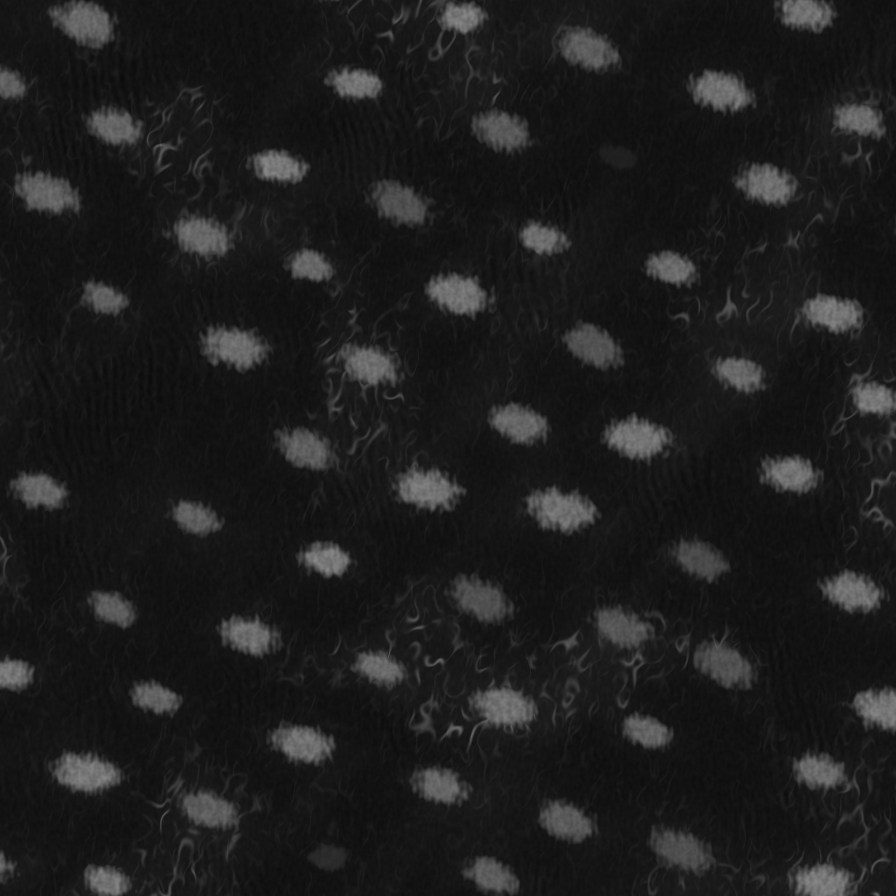
A Shadertoy shader for this texture:

```glsl
// Grey micrograph: soft tilted bright spots on a skewed lattice, with patches of fine threads on dark tissue.

const float BASE_TONE = 0.066;
const float SPOT_TONE = 0.44;
const float THREAD_TONE = 0.27;
const float FAINT_THREAD_TONE = 0.05;
const float HAZE_TONE = 0.04;
const float RIPPLE_TONE = 0.017;
const float GRAIN_TONE = 0.018;
const vec2 LATTICE_A = vec2(-0.099, -0.082);
const vec2 LATTICE_B = vec2(0.154, -0.039);
const vec2 SPOT_RADII = vec2(0.037, 0.0225);
const float SPOT_TILT = -0.28;
const float SPOT_JITTER = 0.26;
const float TAU = 6.2831853;

vec2 hash2(vec2 p) {
    vec3 q = fract(vec3(p.xyx) * vec3(0.1031, 0.1030, 0.0973));
    q += dot(q, q.yzx + 33.33);
    return fract((q.xx + q.yz) * q.zy);
}

mat2 rotation(float angle) {
    float c = cos(angle), s = sin(angle);
    return mat2(c, s, -s, c);
}

float cornerSlope(vec2 cell, vec2 offset) {
    float angle = TAU * hash2(cell + 71.0).x;
    return dot(vec2(cos(angle), sin(angle)), offset);
}

// Gradient noise, roughly -0.7 to 0.7
float noise(vec2 p) {
    vec2 i = floor(p), f = fract(p);
    vec2 u = f * f * f * (f * (f * 6.0 - 15.0) + 10.0);
    vec2 e = vec2(1.0, 0.0);
    return mix(mix(cornerSlope(i, f), cornerSlope(i + e, f - e), u.x),
               mix(cornerSlope(i + e.yx, f - e.yx), cornerSlope(i + 1.0, f - 1.0), u.x), u.y);
}

float fbm(vec2 p) {
    return noise(p) + 0.5 * noise(p * 2.03 + 17.0) + 0.25 * noise(p * 4.1 + 41.0);
}

// Thin crooked lines along the zero crossings of noise, broken into pieces
float threads(vec2 p, vec2 density, float lean) {
    vec2 q = rotation(lean) * p;
    q += 0.008 * vec2(noise(p * 38.0), noise(p * 38.0 + 57.0));
    float line = 1.0 - smoothstep(0.0, 0.19, abs(noise(q * density)));
    float pieces = smoothstep(-0.15, 0.4, noise(q * density * 0.8 + 133.0));
    return line * pieces;
}

// x: brightness of the spot body, y: wide halo around it
vec2 spots(vec2 p) {
    mat2 lattice = mat2(LATTICE_A, LATTICE_B);
    vec2 home = floor(inverse(lattice) * p);
    float ragged = 0.26 * noise(p * vec2(75.0, 48.0)) + 0.3 * noise(p * vec2(190.0, 105.0));
    vec2 result = vec2(0.0);
    for (int j = -1; j <= 1; j++) {
        for (int i = -1; i <= 1; i++) {
            vec2 cell = home + vec2(i, j);
            vec2 shift = hash2(cell + 5.0), kind = hash2(cell + 207.0);
            vec2 center = lattice * (cell + 0.5 + SPOT_JITTER * (shift - 0.5));
            vec2 d = rotation(-SPOT_TILT - 0.35 * (kind.y - 0.5)) * (p - center);
            float size = mix(0.62, 1.08, sqrt(kind.x));
            float r = length(d / (SPOT_RADII * size));
            float strength = smoothstep(0.02, 0.12, kind.x) * mix(0.5, 1.0, sqrt(kind.y));
            float body = 1.0 - smoothstep(0.45, 1.25, r + ragged);
            result = max(result, strength * vec2(body, exp(-0.55 * r * r)));
        }
    }
    return result;
}

void mainImage(out vec4 fragColor, in vec2 fragCoord) {
    vec2 p = fragCoord / iResolution.y + 3.0;

    // Tissue: diagonal bands, fine grain and faint ripples
    vec2 diagonal = rotation(-0.85) * p;
    float bands = smoothstep(-0.1, 0.6, fbm(diagonal * vec2(2.5, 9.0)));
    float grain = noise(p * vec2(210.0, 120.0)) + 0.6 * noise(p * 260.0 + 9.0);
    float ripplePatch = smoothstep(0.0, 0.4, noise(p * 6.0 + 88.0));
    float ripple = sin(TAU * (86.0 * p.x + 14.0 * p.y + 1.6 * noise(p * 14.0)));
    ripple *= ripplePatch * (0.6 + noise(p * 50.0));

    // Threads: bright in patches and near spots, faint elsewhere
    vec2 spot = spots(p);
    float patchField = fbm(p * 4.2 + 23.0);
    float patches = smoothstep(0.02, 0.5, patchField);
    float bright = threads(p, vec2(62.0, 38.0), 0.35) * (0.75 + 0.8 * noise(p * 24.0));
    float faint = threads(p + 7.0, vec2(95.0, 42.0), 0.2);

    float tone = BASE_TONE + GRAIN_TONE * grain + RIPPLE_TONE * ripple;
    tone += HAZE_TONE * (0.55 * bands + 0.6 * patches + 0.8 * spot.y);
    tone += THREAD_TONE * bright * clamp(patches + 0.35 * spot.y, 0.0, 1.0);
    tone += FAINT_THREAD_TONE * faint * (0.35 + 0.65 * smoothstep(-0.3, 0.3, patchField));

    // Spots with mottled bodies
    float mottle = 0.93 + 0.2 * noise(p * vec2(150.0, 95.0)) + 0.14 * noise(p * 240.0);
    float spotTone = BASE_TONE + SPOT_TONE * spot.x * mottle;
    tone = mix(tone, max(tone, spotTone), smoothstep(0.0, 0.15, spot.x));

    fragColor = vec4(vec3(clamp(tone, 0.035, 0.62)), 1.0);
}
```
